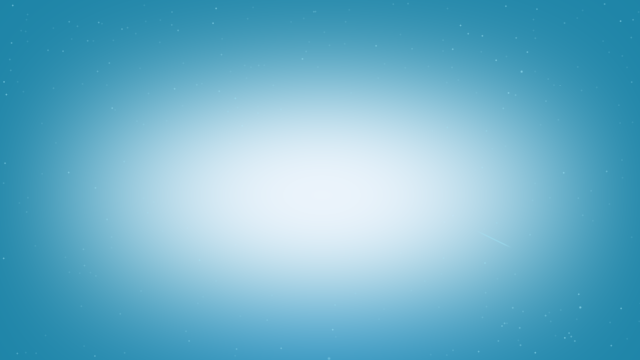
Give the GLSL for this background, as a Shadertoy shader.

```glsl
// A wide, soft white glow on a teal-blue field, with fine dust and one thin scratch.
// The glow is a warped elliptical falloff blended between two colours; the dust
// comes from jittered hash grids plus a small loop of specks near the lower right.

const vec3 EDGE_TEAL  = vec3(0.115, 0.518, 0.655);
const vec3 GLOW_WHITE = vec3(0.920, 0.955, 0.985);
const vec3 DUST_TINT  = vec3(0.62, 0.90, 0.97);

float hash(vec2 p) {
    return fract(sin(dot(p, vec2(127.1, 311.7))) * 43758.5453);
}

vec2 hash2(vec2 p) {
    return vec2(hash(p), hash(p + 19.7));
}

// Elliptical falloff that steepens toward the left and right sides.
float glow(vec2 uv, vec2 center) {
    vec2 d = uv - center;
    float x2 = d.x * d.x;
    d.x *= 1.0 + 3.8 * x2 * x2;
    d.y *= 1.11;
    return exp(-pow(length(d) / 0.408, 2.4));
}

// Soft round speck, widened to at least one pixel.
float speck(vec2 p, vec2 center, float radius, float px) {
    return 1.0 - smoothstep(0.0, radius + px, length(p - center));
}

// One jittered speck in some of the cells of a grid.
float dustLayer(vec2 p, float cells, float density, float seed, float px) {
    vec2 id = floor(p * cells);
    vec2 pos = (id + 0.15 + 0.7 * hash2(id + seed)) / cells;
    float present = step(hash(id + seed + 7.3), density);
    float strength = mix(0.12, 0.55, pow(hash(id + seed + 3.1), 3.0));
    return present * strength * speck(p, pos, 0.0016, px);
}

// Thin line that fades at both ends.
float scratch(vec2 p, vec2 a, vec2 b, float width, float px) {
    vec2 ab = b - a;
    float t = clamp(dot(p - a, ab) / dot(ab, ab), 0.0, 1.0);
    float line = 1.0 - smoothstep(0.0, width + px, length(p - a - ab * t));
    return line * smoothstep(0.0, 0.3, t) * (1.0 - smoothstep(0.75, 1.0, t));
}

void mainImage(out vec4 fragColor, in vec2 fragCoord) {
    vec2 uv = fragCoord / iResolution.xy;
    vec2 p = vec2(uv.x * 16.0 / 9.0, uv.y);
    float px = 1.0 / iResolution.y;

    // Background glow, with a bluer tint along the bottom middle
    float g = glow(uv, vec2(0.503, 0.458));
    vec3 color = mix(EDGE_TEAL, GLOW_WHITE, g);
    color += vec3(0.0, 0.012, 0.014) * 4.0 * g * (1.0 - g);
    float side = (uv.x - 0.5) / 0.3;
    float low = 1.0 - smoothstep(0.0, 0.28, uv.y);
    color += vec3(0.0, 0.012, 0.045) * low * exp(-side * side);

    // Scattered dust, denser toward the top
    float dust = 0.0;
    float density = mix(0.10, 0.22, smoothstep(0.5, 1.0, uv.y));
    for (int i = 0; i < 3; i++) {
        float layer = float(i);
        dust += dustLayer(p, 14.0 + 5.0 * layer, density, 11.0 * layer, px);
    }

    // Small cluster at the lower right
    for (int i = 0; i < 9; i++) {
        vec2 offset = hash2(vec2(float(i), 5.0)) - 0.5;
        vec2 pos = vec2(1.50, 0.10) + offset * vec2(0.22, 0.12);
        dust += 0.35 * speck(p, pos, 0.0018, px);
    }

    // A few brighter specks and the scratch
    dust += 0.6 * speck(p, vec2(1.449, 0.801), 0.0025, px);
    dust += 0.6 * speck(p, vec2(1.612, 0.146), 0.0025, px);
    dust += 0.4 * speck(p, vec2(0.914, 0.004), 0.0035, px);
    dust += 0.4 * scratch(p, vec2(1.319, 0.361), vec2(1.424, 0.310), 0.0010, px);

    color = mix(color, max(color, DUST_TINT), min(dust, 0.8));
    fragColor = vec4(color, 1.0);
}
```
